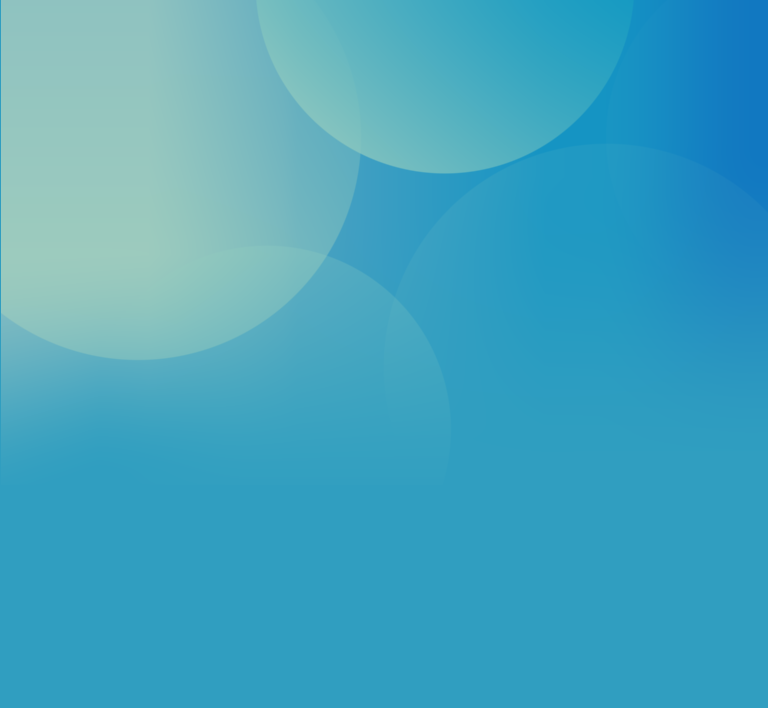
A Shadertoy shader for this background:

```glsl
const vec3 BASE = vec3(0.188, 0.620, 0.753);
const vec3 PALE = vec3(0.525, 0.740, 0.760);
const vec3 TEAL = vec3(0.315, 0.640, 0.757);
const vec3 AZURE = vec3(0.082, 0.580, 0.765);
const vec3 COBALT = vec3(0.066, 0.470, 0.757);
const vec3 CREAM = vec3(0.700, 0.850, 0.730);
const vec3 MINT = vec3(0.580, 0.820, 0.750);
const float HORIZON = 0.685;

// Antialiased disc coverage
float disc(vec2 p, vec2 center, float radius, float pixel) {
    return 1.0 - smoothstep(-pixel, pixel, length(p - center) - radius);
}

// Linear ramp clamped to 0..1
float ramp(float from, float to, float v) {
    return clamp((v - from) / (to - from), 0.0, 1.0);
}

// Horizontal sweep that dissolves into the flat lower area
vec3 backdrop(vec2 p, float width) {
    vec3 color = mix(PALE, TEAL, ramp(0.21, 0.42, p.x));
    color = mix(color, AZURE, ramp(0.40, 0.77, p.x));
    color = mix(color, COBALT, smoothstep(0.84, 1.07, p.x));
    float fadeStart = mix(0.37, 0.20, p.x / width);
    float fadeEnd = mix(0.72, 0.67, ramp(0.0, 0.14, p.x));
    return mix(color, BASE, smoothstep(fadeStart, fadeEnd, p.y));
}

// Sheen of the upper disc, brightest along its lower left rim
vec3 sheen(vec2 p) {
    float across = ramp(0.367, 0.890, p.x);
    float down = p.y / 0.245;
    float light = 0.72 * pow(1.0 - across, 1.3) + 0.42 * pow(down, 1.2);
    vec3 shade = vec3(0.095, 0.615, 0.760);
    return mix(shade, vec3(0.630, 0.815, 0.745), clamp(light, 0.0, 1.0));
}

void mainImage(out vec4 fragColor, in vec2 fragCoord) {
    // Height units with y running down from the top edge
    float pixel = 1.0 / iResolution.y;
    float width = iResolution.x * pixel;
    vec2 p = vec2(fragCoord.x, iResolution.y - fragCoord.y) * pixel;
    vec3 color = backdrop(p, width);

    // Translucent discs, each fading along its own directions
    float left = disc(p, vec2(0.195, 0.1935), 0.315, pixel);
    float leftGlow = mix(0.20, 0.50, ramp(0.0, 0.36, p.y));
    leftGlow *= mix(1.0, 0.66, ramp(0.25, 0.50, p.x));
    leftGlow *= mix(1.0, 0.66, ramp(0.36, 0.51, p.y));
    color = mix(color, CREAM, left * leftGlow);

    float corner = disc(p, vec2(1.116, 0.1935), 0.26, pixel);
    float cornerGlow = 0.10 * ramp(0.46, 0.20, p.y) * ramp(1.08, 0.86, p.x);
    color = mix(color, vec3(0.24, 0.64, 0.78), corner * cornerGlow);

    float right = disc(p, vec2(0.857, 0.518), 0.315, pixel);
    float rightGlow = mix(0.14, 0.06, ramp(0.56, 0.95, p.x));
    color = mix(color, MINT, right * rightGlow * ramp(0.62, 0.25, p.y));

    float middle = disc(p, vec2(0.377, 0.607), 0.26, pixel);
    float middleGlow = mix(0.25, 0.02, ramp(0.347, HORIZON, p.y));
    color = mix(color, MINT, middle * middleGlow * smoothstep(0.12, 0.36, p.x));

    // Nearly opaque upper disc
    float upper = disc(p, vec2(0.6285, -0.0225), 0.2675, pixel);
    color = mix(color, sheen(p), upper * 0.80);

    // Flat lower area and thin left border
    float flatArea = smoothstep(HORIZON - pixel, HORIZON + pixel, p.y);
    float border = 1.0 - smoothstep(0.0007, 0.0007 + pixel, p.x);
    color = mix(color, BASE, max(flatArea, border));
    fragColor = vec4(color, 1.0);
}
```
